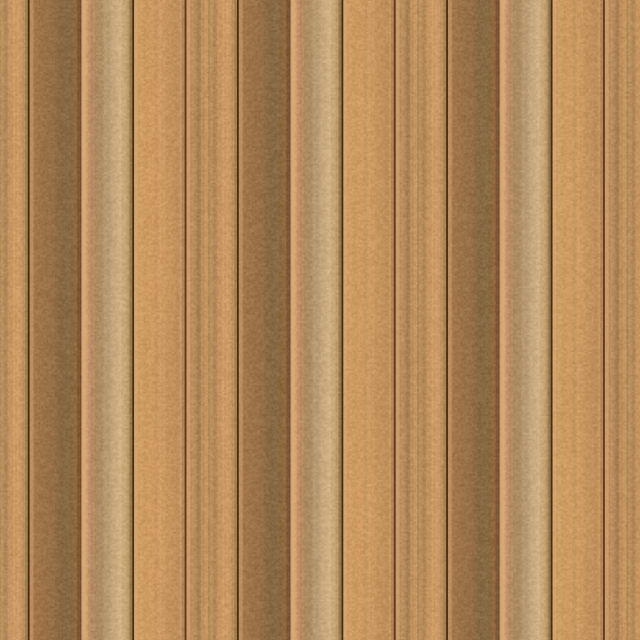
This texture is drawn by a WebGL 1 fragment shader. Its source:

```glsl
precision mediump float;
// Vertical wood boards: four tones (umber, pale, honey, streaked) cycle across.
// Each board is a stack of soft color ramps, overlaid with vertical fibers and
// fine grain, then parted from its neighbors by narrow grooves with lit edges.
uniform vec2 u_resolution;

float hash(vec2 p) {
  vec3 q = fract(p.xyx * vec3(0.1031, 0.1030, 0.0973));
  q += dot(q, q.yzx + 33.33);
  return fract((q.x + q.y) * q.z);
}

float noise(vec2 p) {
  vec2 i = floor(p), f = fract(p);
  f = f * f * (3.0 - 2.0 * f);
  return mix(mix(hash(i), hash(i + vec2(1.0, 0.0)), f.x),
             mix(hash(i + vec2(0.0, 1.0)), hash(i + vec2(1.0, 1.0)), f.x), f.y);
}

// Soft vertical band of half width w around center c
float band(float x, float c, float w) {
  return 1.0 - smoothstep(0.4 * w, w, abs(x - c));
}

vec3 umberBoard(float x) {
  vec3 c = mix(vec3(0.64, 0.465, 0.295), vec3(0.59, 0.43, 0.27), smoothstep(0.0, 0.5, x));
  c = mix(c, vec3(0.53, 0.41, 0.25), band(x, 0.70, 0.24));
  return mix(c, vec3(0.575, 0.415, 0.25), smoothstep(0.80, 0.92, x));
}

vec3 paleBoard(float x) {
  vec3 c = mix(vec3(0.79, 0.62, 0.44), vec3(0.73, 0.56, 0.39), smoothstep(0.06, 0.24, x));
  c = mix(c, vec3(0.69, 0.56, 0.39), smoothstep(0.24, 0.28, x));
  c = mix(c, vec3(0.80, 0.675, 0.50), smoothstep(0.30, 0.72, x));
  return mix(c, vec3(0.71, 0.57, 0.37), smoothstep(0.76, 0.98, x));
}

vec3 honeyBoard(float x) {
  vec3 c = mix(vec3(0.82, 0.635, 0.40), vec3(0.80, 0.60, 0.385), smoothstep(0.0, 0.35, x));
  c = mix(c, vec3(0.755, 0.57, 0.36), smoothstep(0.5, 0.85, x));
  return mix(c, vec3(0.81, 0.61, 0.40), smoothstep(0.87, 0.95, x));
}

vec3 streakedBoard(float x) {
  vec3 c = mix(vec3(0.78, 0.58, 0.40), vec3(0.70, 0.53, 0.345), smoothstep(0.04, 0.14, x));
  c = mix(c, vec3(0.75, 0.575, 0.375), smoothstep(0.2, 0.45, x));
  c = mix(c, vec3(0.81, 0.61, 0.40), smoothstep(0.5, 0.8, x));
  return mix(c, vec3(0.76, 0.60, 0.37), smoothstep(0.86, 0.93, x));
}

void main() {
  vec2 uv = gl_FragCoord.xy / u_resolution;

  // Board coordinate: whole part counts boards, fraction runs across one
  float s = (uv.x - 0.0447) / 0.08172 + 4.0;
  float px = 1.0 / (0.08172 * u_resolution.x);
  float across = mod(s, 4.0);
  float board = floor(across);
  float x = fract(across);

  vec3 color = board < 0.5 ? umberBoard(x)
             : board < 1.5 ? paleBoard(x)
             : board < 2.5 ? honeyBoard(x) : streakedBoard(x);

  // Fibers run the full height and recur with the boards
  float coarse = noise(vec2(across * 11.0, 3.0)) - 0.5;
  float fine = noise(vec2(across * 29.0, 17.0)) - 0.5;
  float strength = board < 0.5 ? 0.035 : board < 1.5 ? 0.055 : board < 2.5 ? 0.035 : 0.10;
  color *= 1.0 + strength * (coarse + fine);
  color += vec3(0.010, -0.002, -0.012) * (noise(vec2(across * 7.0, 41.0)) - 0.5);

  // Faint drift along the length and fine speckled grain
  color *= 1.0 + 0.02 * (noise(vec2(across * 3.0, uv.y * 5.0)) - 0.5);
  float grain = noise(uv * vec2(390.0, 370.0)) + noise(uv * vec2(230.0, 310.0) + 51.0) - 1.0;
  color += 0.045 * grain;

  // Seams: signed distance to the nearest one, in board widths
  float seam = mod(floor(s + 0.5), 4.0);
  float d = s - floor(s + 0.5);
  bool closed = seam > 0.5 && seam < 1.5;
  color = mix(color, vec3(0.85, 0.66, 0.46), (closed ? 0.8 : 0.45) * band(d, 0.055, 0.05));
  color *= 1.0 - 0.16 * band(d, -0.03, 0.06);
  float groove = clamp(0.5 + (0.017 - abs(d)) / px, 0.0, 1.0);
  vec3 grooveColor = seam > 2.5 ? vec3(0.36, 0.19, 0.07) : vec3(0.25, 0.15, 0.05);
  color = mix(color, grooveColor, groove * (closed ? 0.2 : 0.92));

  gl_FragColor = vec4(color, 1.0);
}
```
